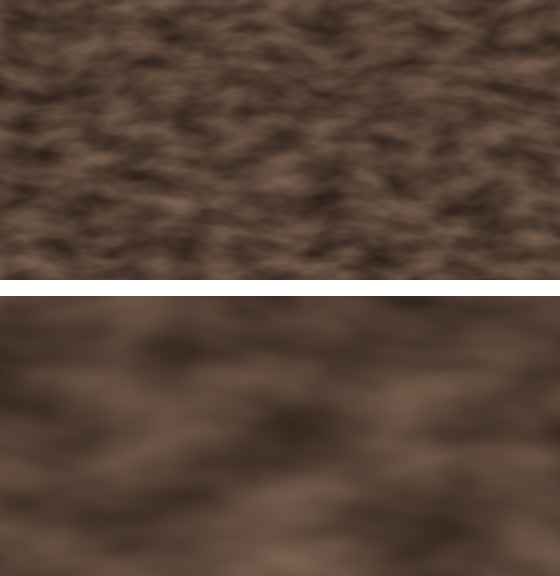
Top: the whole. Bottom: its middle third, enlarged.
A Shadertoy shader for this texture:

```glsl
// Soft brown mottling, like blurred bark or soil, stretched sideways.
// Octaves of gradient noise on a flattened, gently warped domain
// blend between a dark and a light earth tone.

vec2 hashGradient(vec2 cell) {
    vec3 p = fract(cell.xyx * vec3(0.1031, 0.1030, 0.0973));
    p += dot(p, p.yzx + 33.33);
    float angle = 6.2832 * fract((p.x + p.y) * p.z);
    return vec2(cos(angle), sin(angle));
}

float gradientNoise(vec2 p) {
    vec2 cell = floor(p);
    vec2 f = p - cell;
    vec2 fade = f * f * f * (f * (f * 6.0 - 15.0) + 10.0);
    vec2 e = vec2(0.0, 1.0);
    float a = dot(hashGradient(cell + e.xx), f - e.xx);
    float b = dot(hashGradient(cell + e.yx), f - e.yx);
    float c = dot(hashGradient(cell + e.xy), f - e.xy);
    float d = dot(hashGradient(cell + e.yy), f - e.yy);
    return mix(mix(a, b, fade.x), mix(c, d, fade.x), fade.y);
}

// Each octave is turned and shifted to hide the lattice
float mottling(vec2 p) {
    float sum = 0.0;
    float weight = 1.0;
    for (int octave = 0; octave < 3; octave++) {
        sum += weight * gradientNoise(p);
        p = mat2(1.94, 0.35, -0.35, 1.94) * p + vec2(17.3, 41.7);
        weight *= 0.45;
    }
    return sum;
}

void mainImage(out vec4 fragColor, in vec2 fragCoord) {
    vec2 uv = fragCoord / iResolution.y;

    // Flatten the grains, then let their direction wander slightly
    vec2 p = uv * vec2(5.5, 12.5) + vec2(60.0, 80.0);
    p.y += 0.7 * gradientNoise(uv * vec2(3.0, 2.5) + 9.0);

    float tone = 0.5 + 1.1 * mottling(p);
    vec3 darkEarth = vec3(0.23, 0.17, 0.137);
    vec3 lightEarth = vec3(0.42, 0.332, 0.272);
    vec3 color = mix(darkEarth, lightEarth, clamp(tone, -0.4, 1.3));

    fragColor = vec4(color, 1.0);
}
```
